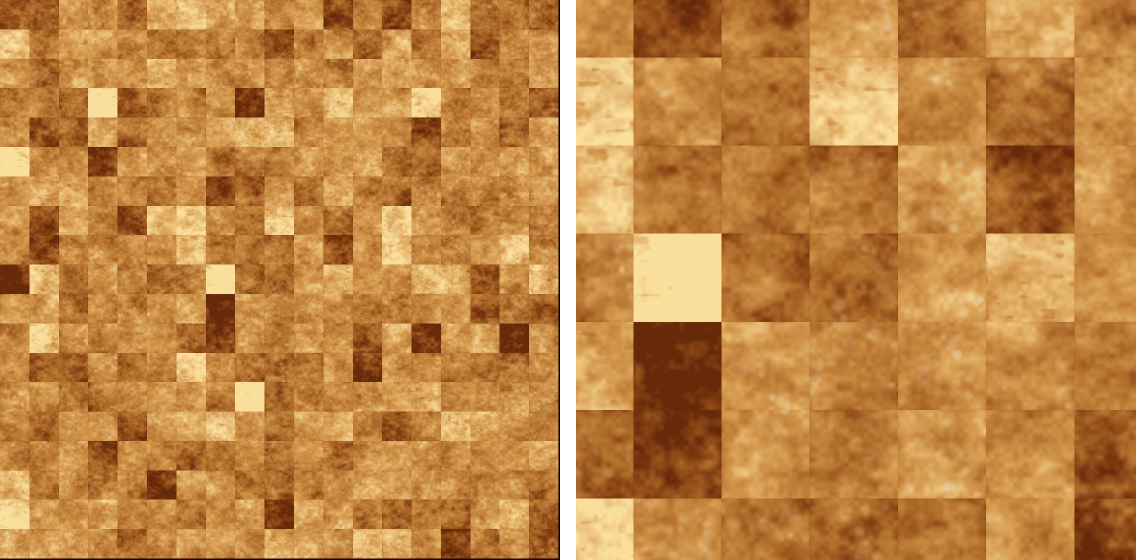
Left: the whole. Right: its middle third, enlarged.
A Shadertoy shader for this pattern:

```glsl
// A 19 by 19 patchwork of toasted, crust-like squares with a thin dark rim at right and bottom.
// Each square gets a hashed tone, a slope of shade and its own layered noise, blisters and
// pores; the summed tone indexes a brown-to-cream ramp. Four samples per pixel smooth the seams.

float hash(vec2 p) {
    vec3 q = fract(p.xyx * vec3(0.1031, 0.1030, 0.0973));
    q += dot(q, q.yzx + 33.33);
    return fract((q.x + q.y) * q.z);
}

vec2 hash2(vec2 p) {
    return vec2(hash(p + 17.3), hash(p + 71.9));
}

// Value noise centred on zero
float noise(vec2 p) {
    vec2 i = floor(p), f = fract(p);
    f = f * f * (3.0 - 2.0 * f);
    float low = mix(hash(i), hash(i + vec2(1, 0)), f.x);
    float high = mix(hash(i + vec2(0, 1)), hash(i + vec2(1, 1)), f.x);
    return mix(low, high, f.y) - 0.5;
}

// Soft pale bumps, present in about a third of the cells
float blisters(vec2 p) {
    vec2 cell = floor(p);
    float sum = 0.0;
    for (int y = -1; y <= 1; y++)
    for (int x = -1; x <= 1; x++) {
        vec2 c = cell + vec2(x, y);
        float radius = mix(0.3, 0.65, hash(c + 5.1));
        float d = length(p - c - hash2(c)) / radius;
        sum += step(0.65, hash(c + 9.7)) * (1.0 - smoothstep(0.3, 1.0, d));
    }
    return min(sum, 1.0);
}

vec3 ramp(float tone) {
    vec3 stops[7] = vec3[7](
        vec3(0.40, 0.16, 0.04), vec3(0.54, 0.27, 0.08), vec3(0.67, 0.41, 0.16),
        vec3(0.77, 0.52, 0.24), vec3(0.85, 0.63, 0.34), vec3(0.92, 0.76, 0.49),
        vec3(0.98, 0.87, 0.61));
    float t = clamp(tone + 1.0, 0.0, 5.999);
    int i = int(t);
    return mix(stops[i], stops[i + 1], fract(t));
}

vec3 crust(vec2 p) {
    vec2 id = floor(p), local = fract(p);
    vec2 q = local + 40.0 * hash2(id + 3.0);

    // Tone of the whole square, with a few strongly dark or pale ones
    float spread = hash(id + 11.0) + hash(id + 23.0) + hash(id + 37.0) - 1.5;
    float base = 2.1 + 1.3 * spread + 1.1 * spread * spread * spread;

    // Slope, broad patches, mottling and grain
    vec2 slope = hash2(id + 53.0) - 0.5;
    float tone = base + 1.6 * dot(local - 0.5, slope);
    vec2 warp = 0.12 * vec2(noise(q * 4.0 + 7.0), noise(q * 4.0 + 31.0));
    tone += 1.7 * noise((q + warp) * 1.8);
    tone += 1.4 * noise((q + warp) * vec2(4.0, 5.5));
    tone += 1.1 * noise(q * vec2(8.5, 10.5) + 13.0);
    tone += 0.8 * noise(q * 18.0 + 29.0);

    // Blisters on the middle tones, pores on the pale ones
    float middle = 1.0 - smoothstep(0.6, 1.9, abs(base - 1.9));
    float bump = blisters(q * 6.0) * middle * smoothstep(-0.2, 0.25, noise(q * 1.5 + 61.0));
    tone += 0.65 * bump;
    float pore = smoothstep(0.27, 0.42, noise(q * vec2(7.0, 13.0) + 83.0));
    tone -= 1.0 * pore * smoothstep(2.6, 3.6, base);

    // Faint shade along the seams
    vec2 edge = min(local, 1.0 - local);
    tone -= 0.2 * (1.0 - smoothstep(0.0, 0.03, min(edge.x, edge.y)));

    return ramp(tone) + bump * vec3(-0.02, 0.0, 0.045);
}

void mainImage(out vec4 fragColor, in vec2 fragCoord) {
    vec3 color = vec3(0.0);
    for (int s = 0; s < 4; s++) {
        vec2 jitter = vec2(s % 2, s / 2) * 0.5 - 0.25;
        vec2 uv = (fragCoord + jitter) / iResolution.xy;
        // Squares start at the upper left and stop just short of the far sides
        vec2 p = vec2(uv.x, 1.0 - uv.y) * 19.0 / 0.9974;
        bool rim = max(p.x, p.y) > 19.0;
        color += 0.25 * (rim ? vec3(0.10, 0.0, 0.0) : crust(p));
    }
    fragColor = vec4(color, 1.0);
}
```
